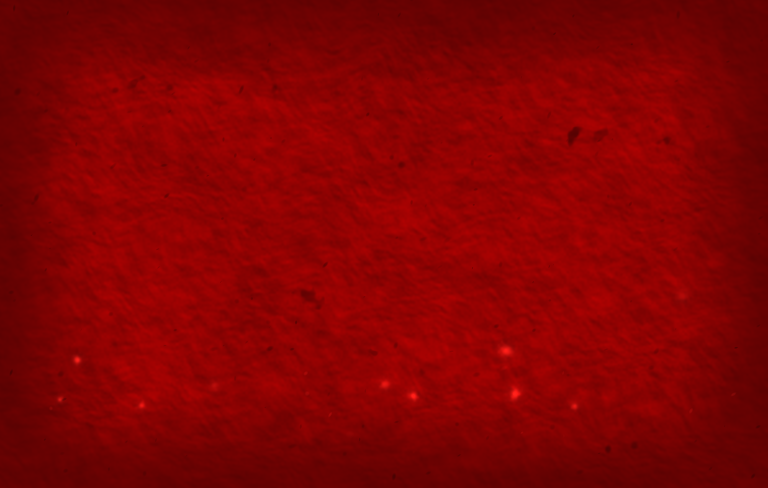
A WebGL 1 fragment shader for this texture:

```glsl
precision highp float;
// Aged red paper: a rounded vignette darkens the border, stretched noise
// forms diagonal fibres and mottling, and hashed cells scatter dark flecks.
// A few larger stains and glowing glints sit on top.
uniform vec2 u_resolution;

float hash(vec2 p) {
  vec3 q = fract(vec3(p.xyx) * 0.1031);
  q += dot(q, q.yzx + 33.33);
  return fract((q.x + q.y) * q.z);
}

float noise(vec2 p) {
  vec2 i = floor(p), f = fract(p);
  f = f * f * (3.0 - 2.0 * f);
  return mix(mix(hash(i), hash(i + vec2(1.0, 0.0)), f.x),
             mix(hash(i + vec2(0.0, 1.0)), hash(i + 1.0), f.x), f.y);
}

float fbm(vec2 p) {
  float sum = 0.0, amp = 0.5;
  for (int i = 0; i < 4; i++) {
    sum += amp * noise(p);
    p = mat2(0.8, 0.6, -0.6, 0.8) * p * 2.03 + 17.0;
    amp *= 0.5;
  }
  return sum;
}

vec2 rotate(vec2 p, float a) {
  return vec2(cos(a) * p.x + sin(a) * p.y, cos(a) * p.y - sin(a) * p.x);
}

// Short strands running along several slightly different directions
float fibres(vec2 p) {
  float sum = 0.0;
  p += 0.03 * vec2(noise(p * 9.0), noise(p * 9.0 + 40.0));
  for (int i = 0; i < 4; i++) {
    float k = float(i);
    vec2 q = rotate(p, -1.0 + 0.4 * k) + 5.0 + k * 3.7;
    sum += noise(q * vec2(28.0, 125.0)) - 0.5;
  }
  return sum * 0.5;
}

// One elongated fleck at most in each cell of a grid
float flecks(vec2 p, float cells, float chance) {
  vec2 id = floor(p * cells) + 11.0;
  vec2 spot = 0.3 + 0.4 * vec2(hash(id + 3.1), hash(id + 7.7));
  vec2 d = rotate(fract(p * cells) - spot, 0.2 + 1.3 * hash(id + 19.0));
  d.y *= 1.0 + 1.6 * hash(id + 23.0);
  float radius = 0.06 + 0.11 * hash(id + 29.0);
  float on = step(hash(id + 41.0), chance) * (0.35 + 0.65 * hash(id + 53.0));
  return on * (1.0 - smoothstep(radius * 0.3, radius * 1.5, length(d)));
}

// Ragged diagonal smudge
float stain(vec2 p, vec2 centre, float size, float angle) {
  vec2 d = rotate(p - centre, angle) / size;
  d.y *= 2.0;
  return 1.0 - smoothstep(0.2, 1.2, length(d) + 1.2 * (noise(p * 95.0) - 0.5));
}

// Hot core with a soft halo
float glint(vec2 p, vec2 centre, float size) {
  float d = length(p - centre) / size * (0.75 + 0.5 * noise(p * 140.0));
  return exp(-d * d) + 0.2 * exp(-0.25 * d * d);
}

void main() {
  vec2 p = gl_FragCoord.xy / u_resolution.y;
  float aspect = u_resolution.x / u_resolution.y;

  // Rounded vignette
  vec2 halfSize = vec2(aspect, 1.0) * 0.5;
  vec2 q = max(abs(p - halfSize) - halfSize + 0.25, 0.0);
  float border = length(q) / 0.25 + 0.2 * (fbm(p * 5.0) - 0.47);
  float light = mix(0.575, 0.385, smoothstep(0.1, 1.1, border));

  // Mottling, fibres and fine grain, fading toward the border
  float texture = 0.13 * (fbm(p * vec2(6.0, 9.0) + 3.0) - 0.47);
  texture += 0.10 * (fbm(p * 32.0) - 0.47);
  texture += 0.13 * fibres(p);
  texture += 0.035 * (noise(p * 190.0) - 0.5);
  light += texture * mix(1.0, 0.35, smoothstep(0.2, 1.0, border));

  // Dark flecks and the larger stains
  float dark = 0.7 * flecks(p, 19.0, 0.13) + 0.5 * flecks(p + 0.37, 31.0, 0.07);
  dark += 0.8 * stain(p, vec2(1.177, 0.724), 0.024, 0.8);
  dark += 0.4 * stain(p, vec2(1.225, 0.722), 0.024, 0.6);
  dark += 0.6 * stain(p, vec2(1.361, 0.714), 0.017, 0.2);
  dark += 0.6 * stain(p, vec2(0.635, 0.388), 0.030, -0.5);
  dark += 0.5 * stain(p, vec2(0.281, 0.833), 0.018, 0.6);
  dark += 0.5 * stain(p, vec2(0.767, 0.278), 0.013, 0.0);
  light *= 1.0 - 0.45 * min(dark, 1.0);

  // Glints gathered in the lower part
  float glow = glint(p, vec2(0.159, 0.262), 0.006);
  glow += 0.7 * glint(p, vec2(0.123, 0.181), 0.005);
  glow += 0.7 * glint(p, vec2(0.290, 0.169), 0.006);
  glow += 0.7 * glint(p, vec2(0.788, 0.212), 0.007);
  glow += glint(p, vec2(0.847, 0.189), 0.007);
  glow += 0.9 * glint(p, vec2(1.037, 0.281), 0.010);
  glow += 1.1 * glint(p, vec2(1.055, 0.193), 0.008);
  glow += 0.7 * glint(p, vec2(1.178, 0.168), 0.006);
  glow += 0.35 * glint(p, vec2(0.439, 0.210), 0.008);
  glow += 0.25 * glint(p, vec2(1.398, 0.392), 0.011);
  float lowBand = smoothstep(0.06, 0.14, p.y) * (1.0 - smoothstep(0.22, 0.32, p.y));
  glow += 0.3 * lowBand * flecks(p + 2.3, 23.0, 0.07);

  vec3 colour = vec3(light, 0.008, 0.008) + glow * vec3(0.40, 0.10, 0.08);
  gl_FragColor = vec4(clamp(colour, 0.0, 1.0), 1.0);
}
```
